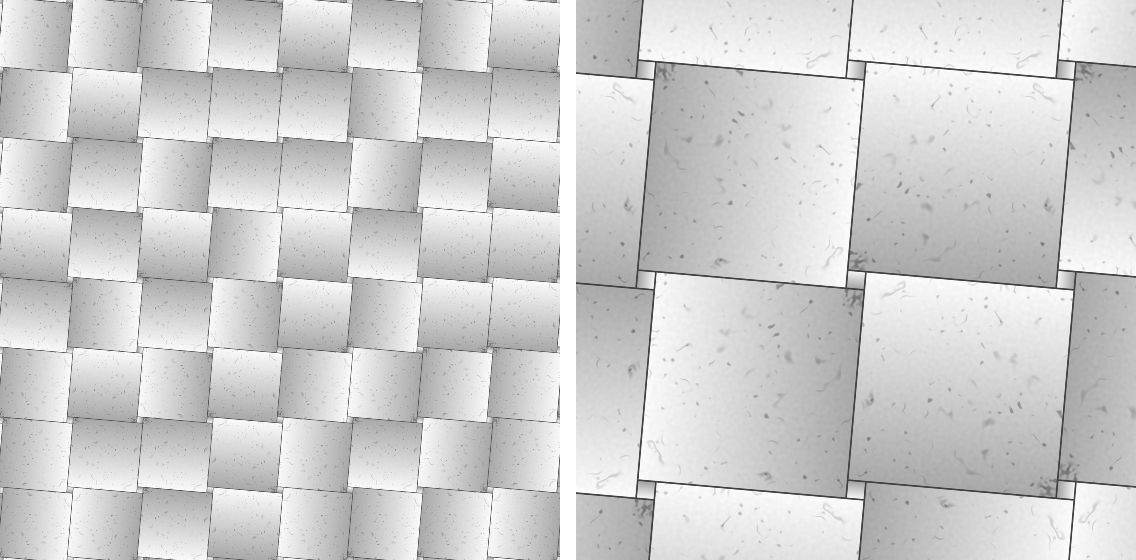
Left: the whole. Right: its middle third, enlarged.
Write a WebGL 2 fragment shader that draws this pattern.

```glsl
#version 300 es
precision highp float;
// Eight by eight tilted, worn metal tiles with small square gaps at their corners.

uniform vec2 u_resolution;
out vec4 fragColor;

vec2 hash2(vec2 p) {
    vec3 h = fract(p.xyx * vec3(0.1031, 0.1030, 0.0973));
    h += dot(h, h.yzx + 33.33);
    return fract((h.xx + h.yz) * h.zy);
}

float gradientDot(vec2 cell, vec2 offset) {
    return dot(hash2(cell + 50.0) * 2.0 - 1.0, offset);
}

float gradientNoise(vec2 p) {
    vec2 i = floor(p), f = fract(p);
    vec2 w = f * f * f * (f * (f * 6.0 - 15.0) + 10.0);
    vec2 e = vec2(1, 0);
    return mix(mix(gradientDot(i, f), gradientDot(i + e, f - e), w.x),
               mix(gradientDot(i + e.yx, f - e.yx), gradientDot(i + 1.0, f - 1.0), w.x), w.y);
}

mat2 rotation(float angle) {
    float c = cos(angle), s = sin(angle);
    return mat2(c, s, -s, c);
}

// Random quarter turn, with a random mirror
vec2 orient(vec2 p, vec2 id) {
    vec2 h = hash2(mod(id, 8.0) + 17.0);
    p = rotation(floor(h.x * 4.0) * 1.570796) * p;
    return h.y < 0.5 ? p : vec2(-p.x, p.y);
}

// Darkening from specks, broken hairline scratches and one stained corner
float wear(vec2 p) {
    float patches = gradientNoise(p * 6.0 + 3.0);
    float specks = smoothstep(0.36, 0.62, gradientNoise(p * 30.0) + 0.5 * patches);
    vec2 warped = p * 6.0 + 0.5 * gradientNoise(p * 15.0 + 9.0);
    float scratch = 1.0 - smoothstep(0.0, 0.06, abs(gradientNoise(warped + 20.0)));
    scratch *= smoothstep(0.05, 0.35, gradientNoise(p * 11.0 + 31.0));
    float stain = 1.0 - smoothstep(0.01, 0.07, length(p - vec2(0.45, 0.46)));
    stain *= smoothstep(-0.15, 0.25, gradientNoise(p * 38.0 + 7.0));
    return 0.22 * specks + 0.14 * scratch + 0.2 * stain + 0.03 * gradientNoise(p * 45.0);
}

void main() {
    vec2 p = gl_FragCoord.xy / u_resolution * 8.0;
    float pixel = 8.0 / min(u_resolution.x, u_resolution.y);
    float tilt = 0.0873;
    mat2 turn = rotation(tilt);

    // Nearest tile by its box distance
    float edge = 10.0;
    vec2 local = vec2(0), tileId = vec2(0);
    for (int y = -1; y <= 1; y++) {
        for (int x = -1; x <= 1; x++) {
            vec2 id = floor(p) + vec2(x, y);
            vec2 q = turn * (p - id - 0.5);
            float d = max(abs(q.x), abs(q.y)) - 0.5 * cos(tilt);
            if (d < edge) {
                edge = d;
                local = q;
                tileId = id;
            }
        }
    }

    // Brushed gradient and wear on the tile
    vec2 face = orient(local, tileId);
    float tileShade = mix(0.98, 0.66, face.y + 0.5) - wear(face);

    // Gap between four tiles
    vec2 corner = floor(p + 0.5);
    vec2 gap = orient(turn * (p - corner), corner + 3.0);
    float gapShade = mix(0.98, 0.62, clamp(gap.y / sin(tilt) + 0.5, 0.0, 1.0));

    float shade = mix(tileShade, gapShade, smoothstep(-0.5, 0.5, edge / pixel));

    // Thin dark outline
    float line = 1.0 - smoothstep(0.004 - 0.5 * pixel, 0.004 + 0.5 * pixel, abs(edge));
    fragColor = vec4(vec3(mix(shade, 0.25, line)), 1.0);
}
```
